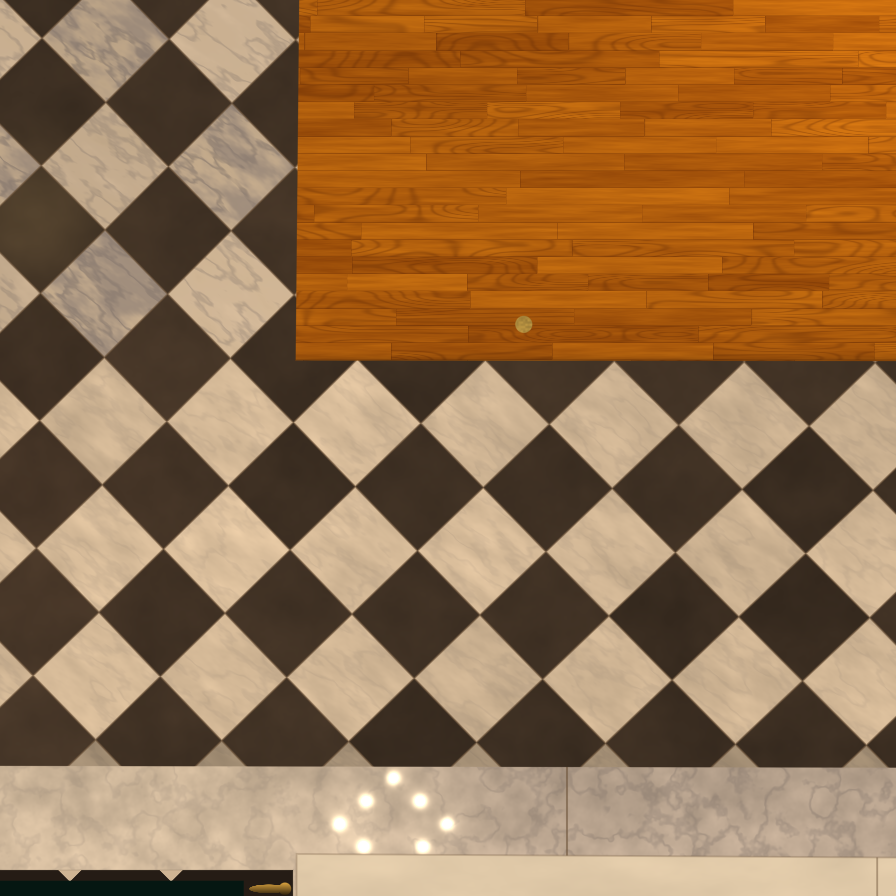
A WebGL 2 fragment shader for this texture:

```glsl
#version 300 es
precision highp float;
// Checkered marble floor set on the diagonal, with a wood platform and a pale stone border.
uniform vec2 u_resolution;
out vec4 fragColor;
// Layout, in canvas units
const vec2 TILE_ORIGIN = vec2(0.116, 0.530), TILE_PITCH = vec2(0.1434, 0.1423);
const vec2 WOOD_CORNER = vec2(0.330, 0.598), COIN_CENTER = vec2(0.5846, 0.638);
const vec2 SLAB_CORNER = vec2(0.331, 0.0469), LAMP_CENTER = vec2(0.439, 0.0915);
const vec2 KNOB_CENTER = vec2(0.300, 0.008);
const float PLANK_HEIGHT = 0.0192, COIN_RADIUS = 0.0095, BORDER_TOP = 0.1452;
const float BORDER_SEAM = 0.6328, SLAB_SEAM = 0.979;
// Palette
const vec3 CREAM = vec3(0.815, 0.71, 0.58), VEIN = vec3(0.47, 0.42, 0.39);
const vec3 SLATE = vec3(0.24, 0.185, 0.135), GROUT = vec3(0.43, 0.33, 0.23);
const vec3 WOOD_DARK = vec3(0.575, 0.275, 0.03), WOOD_LIGHT = vec3(0.79, 0.44, 0.065);
const vec3 WOOD_GRAIN = vec3(0.40, 0.17, 0.02);
const vec3 BORDER_WARM = vec3(0.79, 0.70, 0.59), BORDER_GREY = vec3(0.70, 0.62, 0.54);
const vec3 SLAB = vec3(0.88, 0.79, 0.66), GREEN = vec3(0.02, 0.09, 0.07);
const vec3 BRASS = vec3(0.70, 0.52, 0.20);
float px;

float hash(vec2 p) { return fract(sin(dot(p, vec2(127.1, 311.7))) * 43758.5453); }
float noise(vec2 p) {
  vec2 i = floor(p), f = fract(p);
  f = f * f * (3.0 - 2.0 * f);
  return mix(mix(hash(i), hash(i + vec2(1, 0)), f.x),
             mix(hash(i + vec2(0, 1)), hash(i + 1.0), f.x), f.y);
}
float fbm(vec2 p) {
  float sum = 0.0, amp = 0.5;
  for (int k = 0; k < 4; k++, amp *= 0.5) {
    sum += amp * noise(p);
    p = mat2(1.6, 1.2, -1.2, 1.6) * p + 7.3;
  }
  return sum;
}
// Coverage of a shape whose signed distance is positive inside
float cover(float d) { return smoothstep(-px, px, d); }
float line(float d, float halfWidth) { return cover(halfWidth - abs(d)); }
float ridge(vec2 p) { return 1.0 - smoothstep(0.0, 0.09, abs(fbm(p) - 0.47)); }
float glow(vec2 d, float falloff) { return exp(-falloff * dot(d, d)); }

vec3 tiles(vec2 p) {
  // Slightly skewed and bowed lattice of diamonds
  vec2 d = p - TILE_ORIGIN;
  vec2 g = vec2(d.x - 0.006 * d.y + 0.02 * max(-d.y, 0.0), d.y + 0.007 * d.x) / TILE_PITCH;
  g.x += 0.0038 * max(g.x * (6.0 - g.x), 0.0);
  vec2 id = floor(g + 0.5), q = abs(g - id);
  float edge = (0.5 - q.x - q.y) * TILE_PITCH.x * 0.7071;
  // Marble: the back rows are greyer, alternating light and heavy veins
  float grey = step(0.5, id.y) * mix(0.4, 0.85, mod(id.x + id.y, 2.0));
  vec2 m = mat2(0.8, 0.6, -0.6, 0.8) * p + id * 3.7;
  float cloud = fbm(m * vec2(24.0, 55.0));
  vec3 marble = CREAM * (0.95 + 0.07 * hash(id) + 0.2 * (cloud - 0.45));
  marble *= 1.0 + 0.07 * glow(p - vec2(0.3, 0.53), 14.0);
  marble = mix(marble, VEIN, ridge(m * vec2(22.0, 60.0) + 9.0) * (0.1 + 0.45 * grey));
  marble = mix(marble, VEIN * 1.1, grey * grey * smoothstep(0.2, 0.6, cloud) * 0.9);
  marble *= mix(1.0, 0.78, step(id.y, -2.5));
  // Slate with soft reflections
  vec3 slate = SLATE * (0.91 + 0.2 * hash(floor(g) + 5.0) + 0.25 * (fbm(p * 25.0) - 0.45));
  slate += vec3(0.10, 0.085, 0.05) * glow(p - vec2(0.035, 0.76), 160.0);
  slate += vec3(0.05, 0.035, 0.025) * glow(p - vec2(0.02, 0.42), 25.0);
  return mix(mix(slate, marble, cover(edge)), GROUT, 0.65 * line(edge, 0.0009));
}

vec3 wood(vec2 p) {
  vec2 w = p - WOOD_CORNER;
  float row = floor(w.y / PLANK_HEIGHT), size = mix(0.12, 0.26, hash(vec2(row, 6.0)));
  float along = w.x / size + 9.0 * hash(vec2(row, 2.0));
  vec2 plank = vec2(floor(along), row);
  float tone = hash(plank + 3.0);
  // Fine fibres and curved growth rings
  float fibre = fbm(p * vec2(18.0, 260.0) + tone * 30.0);
  float field = noise(p * vec2(9.0, 65.0) + tone * 50.0);
  float rings = pow(abs(0.5 + 0.5 * sin(field * 45.0)), 4.0);
  vec3 c = mix(WOOD_DARK, WOOD_LIGHT, clamp(0.17 + 0.6 * tone + 0.8 * (fibre - 0.4), 0.0, 1.0));
  c = mix(c, WOOD_GRAIN, rings * 0.3 * step(0.55, hash(plank + 8.0)));
  c *= 0.97 + 0.12 * smoothstep(0.5, 1.0, p.x) * smoothstep(0.6, 0.95, p.y);
  // Plank joints, worn front edge and inset disc
  float joint = min(fract(w.y / PLANK_HEIGHT) * PLANK_HEIGHT, fract(along) * size);
  c = mix(c, WOOD_GRAIN, 0.4 * cover(0.0008 - joint));
  c *= 1.0 - 0.18 * exp(-max(w.y, 0.0) * 220.0);
  vec3 coin = vec3(0.68, 0.54, 0.24) * (0.9 + 0.2 * noise(p * 400.0));
  return mix(c, coin, cover(COIN_RADIUS - length(p - COIN_CENTER)));
}

vec3 border(vec2 p) {
  vec3 c = mix(BORDER_WARM, BORDER_GREY, smoothstep(0.2, 0.65, p.x));
  c *= 0.88 + 0.25 * fbm(p * 45.0) + 0.07 * smoothstep(0.13, 0.05, p.y);
  c = mix(c, VEIN, ridge(p * 38.0) * mix(0.13, 0.3, smoothstep(0.3, 0.8, p.x)));
  c = mix(c, GROUT, 0.7 * line(p.x - BORDER_SEAM, 0.001));
  // Mirrored cluster of lamp reflections
  vec2 q = vec2(abs(p.x - LAMP_CENTER.x), p.y - LAMP_CENTER.y);
  for (int k = 0; k < 4; k++) {
    vec2 lamp = vec2(0.03 * (k == 3 ? 1.1 : float(k)), 0.04 - 0.0255 * float(k));
    c += vec3(1.0, 0.93, 0.75) * (0.9 * glow(q - lamp, 22000.0) + 0.1 * exp(-60.0 * length(q - lamp)));
  }
  return c;
}

void main() {
  vec2 p = gl_FragCoord.xy / u_resolution;
  px = 0.75 / min(u_resolution.x, u_resolution.y);
  float woodLeft = p.x - WOOD_CORNER.x - 0.0098 * (p.y - 0.6);
  vec3 c = mix(tiles(p), wood(p), cover(min(woodLeft, p.y - WOOD_CORNER.y + 0.001 * p.x)));
  c = mix(c, border(p), cover(BORDER_TOP - 0.002 * p.x - p.y));
  // Dark ledge with pale points, green band and brass knob
  float ledge = min(0.029 - p.y, 0.327 - p.x);
  float point = p.y - 0.016 - abs(mod(p.x - 0.0215, 0.113) - 0.0565);
  c = mix(c, SLATE * 0.6, cover(ledge));
  c = mix(c, CREAM, cover(min(min(point, ledge), 0.25 - p.x)));
  c = mix(c, GREEN, cover(min(0.017 - p.y, 0.272 - p.x)));
  vec2 k = p - KNOB_CENTER;
  float knob = max(0.007 - length(k - vec2(0.018, 0.0)), 0.022 - length(k * vec2(1.0, 4.5)));
  c = mix(c, BRASS * (0.75 + 70.0 * k.y), cover(knob));
  // Pale slab along the bottom
  float slabEdge = min(p.x - SLAB_CORNER.x, SLAB_CORNER.y - 0.006 * (p.x - SLAB_CORNER.x) - p.y);
  vec3 slab = SLAB * (0.95 + 0.1 * fbm(p * vec2(14.0, 30.0)));
  slab = mix(slab, GROUT, 0.5 * line(p.x - SLAB_SEAM, 0.001));
  c = mix(mix(c, slab, cover(slabEdge)), GROUT, 0.3 * line(slabEdge, 0.001));
  fragColor = vec4(clamp(c, 0.0, 1.0), 1.0);
}
```
